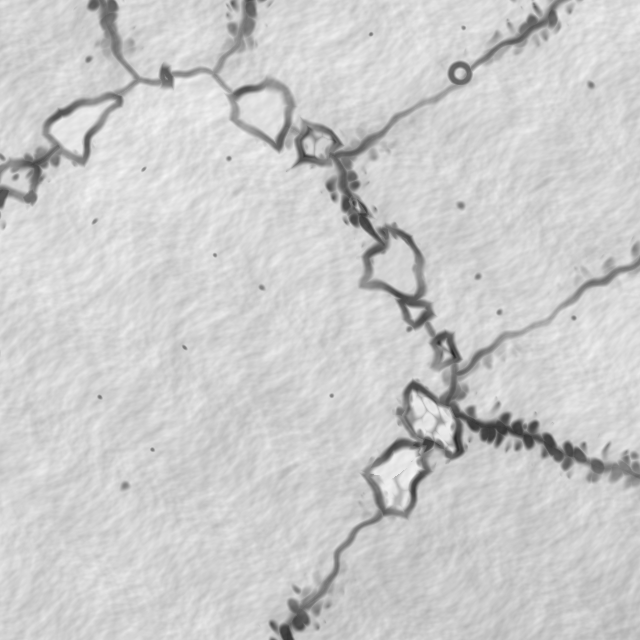
Write a WebGL 2 fragment shader that draws this texture.

```glsl
#version 300 es
precision highp float;
uniform vec2 u_resolution;
out vec4 fragColor;

vec2 hash2(vec2 p) {
  vec3 v = fract(p.xyx * vec3(0.1031, 0.103, 0.0973));
  v += dot(v, v.yzx + 33.33);
  return fract((v.xx + v.yz) * v.zy);
}

// Cellular noise: distance to the nearest jittered point, with a share of cells occupied
float cell(vec2 p, float share) {
  vec2 id = floor(p);
  float nearest = 9.0;
  for (int i = 0; i < 9; i++) {
    vec2 c = id + vec2(i % 3 - 1, i / 3 - 1);
    if (hash2(c + 71.0).x < share) nearest = min(nearest, distance(p, c + hash2(c + 13.0)));
  }
  return nearest;
}

float emboss(vec2 p) {
  vec2 light = vec2(0.12, -0.34);
  return cell(p + light, 1.0) - cell(p - light, 1.0);
}

// Grain centres: one large grain with a fan of others around it
vec2 site(int i) {
  vec2 middle = vec2(0.28, 0.45);
  float k = float(i - 1), a = -0.55 + 0.48 * k + 0.015 * k * k;
  return i == 0 ? middle : middle + (0.78 + 0.06 * sin(k * 2.1)) * vec2(cos(a), sin(a));
}

// Direction to the nearest boundary, its distance, and the grain index
vec4 grain(vec2 p) {
  int own = 0;
  for (int i = 1; i < 7; i++)
    if (distance(p, site(i)) < distance(p, site(own))) own = i;
  vec2 centre = site(own);
  vec4 result = vec4(0.0, 0.0, 9.0, float(own));
  for (int i = 0; i < 7; i++) {
    if (i == own) continue;
    vec2 s = site(i), n = normalize(s - centre);
    float d = dot(0.5 * (centre + s) - p, n);
    if (d < result.z) result.xyz = vec3(n, d);
  }
  return result;
}

// Angular inclusions sitting on the boundaries: signed distance and index
vec2 inclusions(vec2 p) {
  vec2 result = vec2(9.0, 0.0);
  for (int i = 0; i < 13; i++) {
    float k = float(i), a = -0.5 + 2.8 * pow(k / 12.0, 1.6);
    vec2 c = site(0) + 0.34 * vec2(cos(a), sin(a));
    vec4 g = grain(c);
    c += g.xy * g.z;
    float radius = 0.027 + 0.02 * sin(k * 2.3 + 0.5), d = -9.0;
    for (int side = 0; side < 6; side++) {
      vec2 h = hash2(vec2(k + 3.0, float(side) + 5.0));
      float t = (float(side) + 0.6 * h.x) * 1.0472;
      d = max(d, dot(p - c, vec2(cos(t), sin(t))) - radius * (0.6 + 0.8 * h.y));
    }
    if (d < result.x) result = vec2(d, k);
  }
  return result;
}

void main() {
  vec2 p = gl_FragCoord.xy / u_resolution.y;
  // Wavering of the boundaries
  vec2 q = p + 0.015 * sin(p.yx * vec2(9.0, 8.0) + vec2(1.0, 2.5))
             + 0.006 * sin(p.yx * vec2(47.0, 39.0) + p * 13.0)
             + 0.0028 * sin(p.yx * vec2(131.0, 117.0) + p * 41.0);
  vec4 g = grain(q);
  float heavy = 0.5 + 0.5 * sin(q.y * 18.0 + 1.9);

  // Etched surface: diagonal relief over soft mottling
  vec2 r = mat2(0.82, -0.57, 0.57, 0.82) * p + 0.005 * sin(p.yx * vec2(33.0, 27.0) + p * 19.0);
  float relief = 0.045 * emboss(r * vec2(22.0, 36.0) + 3.0) + 0.06 * emboss(r * vec2(46.0, 74.0))
               + 0.035 * emboss(r * vec2(85.0, 130.0) + 7.0);
  float cloud = 0.014 * sin(p.x * 5.0 + 3.0 * sin(p.y * 4.0)) + 0.06 * (0.45 - cell(q * 11.0, 1.0));
  float tone = 0.825 + 0.05 * (hash2(vec2(g.w, 4.0)).x - 0.5) + 0.06 * (p.y - 0.5) + cloud;

  // Grain boundaries, ragged corrosion and a soft shadow beside them
  float line = 1.0 - smoothstep(0.001, mix(0.009, 0.014, heavy), g.z);
  line *= mix(0.65, 1.0, heavy) * (0.8 + 0.2 * sin(q.x * 23.0 + q.y * 9.0));
  float flakes = cell(q * vec2(48.0, 34.0), 1.0);
  float ragged = smoothstep(0.1, 0.6, 1.05 - g.z / 0.048 - flakes);
  float ink = max(line, heavy * ragged);
  tone -= 0.08 * heavy * exp(-g.z / 0.025);

  // Pale inclusions with dark rims, some stained inside
  vec2 inc = inclusions(q);
  vec2 kind = hash2(vec2(inc.y, 9.0));
  float inside = 1.0 - smoothstep(-0.006, 0.0, inc.x);
  float stain = 0.3 * smoothstep(0.4, 0.6, kind.y) * smoothstep(0.35, 0.75, flakes);
  tone = mix(tone, mix(0.82, 0.92, kind.x) - stain, inside);
  relief *= 1.0 - 0.4 * inside;
  float rim = 1.0 - smoothstep(0.002, 0.011, abs(inc.x));
  rim *= 0.75 + 0.25 * sin(q.x * 61.0 + q.y * 47.0);
  float crust = 0.8 * heavy * smoothstep(0.1, 0.6, 0.95 - abs(inc.x) / 0.022 - flakes);
  ink = max(ink * (1.0 - inside), max(rim, crust));

  // Uneven pits, a few rings and faint scratches
  float pit = cell(p * 12.0 + 0.03 * sin(p.yx * 150.0), 0.17) / 12.0;
  float size = 0.008 + 0.003 * sin(p.x * 37.0 + p.y * 29.0);
  float ring = abs(cell(p * 4.0, 0.12) / 4.0 - 0.014);
  float scratch = cell(r * vec2(2.4, 9.0) + 5.0, 0.2) / 9.0;
  ink = max(ink, 0.65 * (1.0 - smoothstep(0.001, size, pit)));
  ink = max(ink, 0.85 * (1.0 - smoothstep(0.002, 0.008, ring)));
  ink = max(ink, 0.22 * (1.0 - smoothstep(0.001, 0.008, scratch)));

  fragColor = vec4(vec3(tone + relief * (1.0 - 0.4 * ink) - 0.52 * ink), 1.0);
}
```
